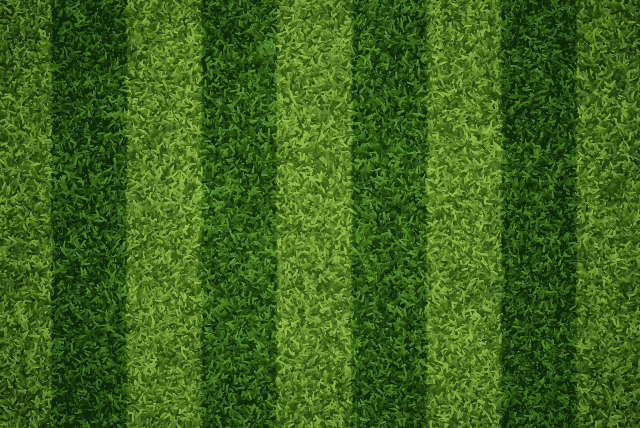
Reproduce this texture procedurally as a Shadertoy shader.

```glsl
// A mown lawn: upright bands of light and dark turf, four of each plus a part band.
// Layers of short, randomly turned blades give the grain, gradient noise the wear,
// and a soft falloff darkens the rim. One unit is the canvas width.

const float PI = 3.14159265;
const float BAND_WIDTH  = 0.1172;  // width of one mown band
const float FIRST_EDGE  = 0.0807;  // left edge of the first dark band
const float EDGE_SOFT   = 0.07;    // blur of band edges
const float EDGE_WOBBLE = 0.003;   // raggedness of band edges
const float LIGHT_TONE  = 0.83;
const float DARK_TONE   = 0.49;
const vec2  RIM_FALLOFF = vec2(1.1, 0.5);
const int   LAYERS      = 3;
const float BLADE_CELLS = 135.0;   // blade cells across the canvas
const float BLADE_HALF  = 0.62;    // half length, in cells
const float BLADE_THICK = 0.20;    // half width at the root, in cells
const float BLADE_RANGE = 0.85;    // spread of blade tones
const float SOIL_TONE   = -0.34;   // gaps between blades
const float WEAR        = 0.12;    // strength of the broad mottling
const vec3 SHADOW = vec3(0.06, 0.15, 0.03);
const vec3 GRASS  = vec3(0.245, 0.395, 0.09);
const vec3 TIP    = vec3(0.50, 0.66, 0.235);
const vec3 DARK_TINT = vec3(0.90, 1.02, 0.95);

vec2 hash2(vec2 p) {
    vec3 q = fract(p.xyx * vec3(0.1031, 0.1030, 0.0973));
    q += dot(q, q.yzx + 33.33);
    return fract((q.xx + q.yz) * q.zy);
}

float gradientAt(vec2 corner, vec2 offset) {
    float a = 2.0 * PI * hash2(corner).x;
    return dot(vec2(cos(a), sin(a)), offset);
}

float gradientNoise(vec2 p) {
    vec2 i = floor(p), f = p - i;
    vec2 u = f * f * f * (f * (f * 6.0 - 15.0) + 10.0);
    vec2 e = vec2(1.0, 0.0);
    return mix(mix(gradientAt(i, f), gradientAt(i + e, f - e), u.x),
               mix(gradientAt(i + e.yx, f - e.yx), gradientAt(i + e.xx, f - e.xx), u.x), u.y);
}

// Paints one layer of blades over the tone below it.
float bladeLayer(float tone, vec2 p, float seed, float pixel) {
    vec2 cell = floor(p);
    for (int y = -1; y <= 1; y++)
    for (int x = -1; x <= 1; x++) {
        vec2 id = cell + vec2(x, y);
        vec2 rnd = hash2(id + seed);
        vec2 d = p - id - hash2(id + seed + 57.0);
        float angle = PI * rnd.x;
        vec2 axis = vec2(cos(angle), sin(angle));
        float along = clamp(dot(d, axis), -BLADE_HALF, BLADE_HALF);
        float height = along / BLADE_HALF;
        float radius = BLADE_THICK * (1.0 - 0.35 * height);
        float gap = length(d - axis * along) - radius;
        float cover = 1.0 - smoothstep(-0.5 * pixel, 0.5 * pixel, gap);
        float shade = (rnd.y - 0.5) * BLADE_RANGE + 0.1 * height;
        tone = mix(tone, shade, cover);
    }
    return tone;
}

void mainImage(out vec4 fragColor, in vec2 fragCoord) {
    vec2 p = fragCoord / iResolution.x;
    vec2 fromCentre = fragCoord / iResolution.xy - 0.5;

    // Mown bands: the sine is positive in dark ones
    float wobble = EDGE_WOBBLE * gradientNoise(p * 110.0);
    float band = sin(PI * (p.x + wobble - FIRST_EDGE) / BAND_WIDTH);
    float light = 1.0 - smoothstep(-EDGE_SOFT, EDGE_SOFT, band);

    // Blade grain
    float grain = SOIL_TONE;
    float pixel = BLADE_CELLS / iResolution.x;
    for (int i = 0; i < LAYERS; i++) {
        float seed = 131.0 * float(i + 1);
        grain = bladeLayer(grain, p * BLADE_CELLS + 0.37 * float(i), seed, pixel);
    }

    // Wear and rim falloff
    float wear = gradientNoise(p * 11.0 + 5.0) + gradientNoise(p * 48.0);
    float tone = mix(DARK_TONE, LIGHT_TONE, light) + grain + WEAR * wear;
    tone -= dot(fromCentre * fromCentre, RIM_FALLOFF);

    // Tone to colour
    vec3 color = mix(SHADOW, GRASS, clamp(tone * 2.0, 0.0, 1.0));
    color = mix(color, TIP, clamp(tone * 2.0 - 1.0, 0.0, 1.3));
    color *= mix(DARK_TINT, vec3(1.0), light);
    fragColor = vec4(color, 1.0);
}
```
